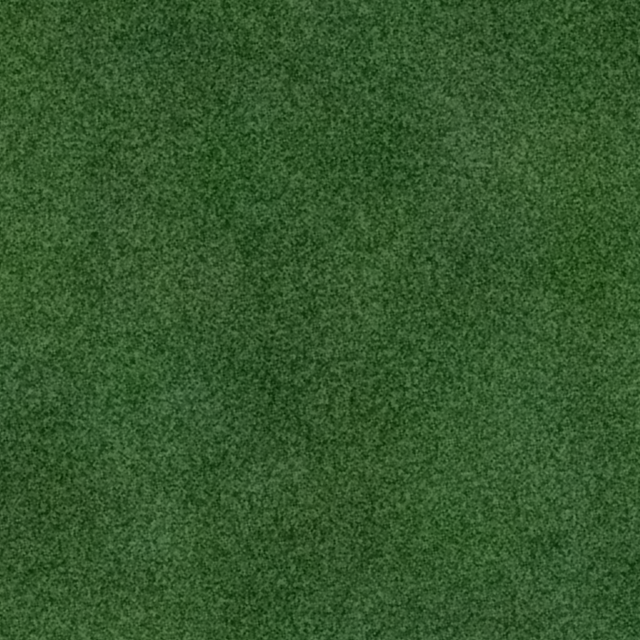
This texture is drawn by a three.js fragment shader. Its source:

```glsl
varying vec2 vUv;

const vec3 FELT_GREEN = vec3(0.203, 0.341, 0.171);
const vec3 LIGHT_STEP = vec3(1.0, 1.0, 0.95);
const vec3 GREY_TINT = vec3(0.02, -0.015, 0.04);
const vec3 OLIVE_TINT = vec3(0.03, 0.0, -0.015);

const float GRAIN_CELLS = 256.0;
const float FINE_GRAIN_RATIO = 1.25;
const float GRAIN_CONTRAST = 0.18;
const float BLOTCH_CELLS = 5.5;
const float BLOTCH_CONTRAST = 0.125;
const float TINT_CELLS = 5.5;
const float OCTAVE_GAIN = 0.6;
const int OCTAVES = 5;
const mat2 TURN = mat2(0.8, 0.6, -0.6, 0.8);

float hash(vec2 cell) {
  vec3 p = fract(cell.xyx * 0.1031);
  p += dot(p, p.yzx + 33.33);
  return fract((p.x + p.y) * p.z);
}

// Smooth value noise, centred on zero
float noise(vec2 p) {
  vec2 cell = floor(p);
  vec2 f = fract(p);
  f = f * f * (3.0 - 2.0 * f);
  float low = mix(hash(cell), hash(cell + vec2(1.0, 0.0)), f.x);
  float high = mix(hash(cell + vec2(0.0, 1.0)), hash(cell + 1.0), f.x);
  return mix(low, high, f.y) - 0.5;
}

// Cloudy noise, each octave turned to hide the lattice
float clouds(vec2 p) {
  float sum = 0.0;
  float weight = 1.0;
  float total = 0.0;
  for (int i = 0; i < OCTAVES; i++) {
    sum += weight * noise(p);
    total += weight;
    weight *= OCTAVE_GAIN;
    p = TURN * p * 2.03 + 17.3;
  }
  return sum / total;
}

// Two crossed layers of short felt fibres
float feltGrain(vec2 uv) {
  vec2 p = uv * GRAIN_CELLS;
  return noise(p + 11.25) + noise(TURN * p * FINE_GRAIN_RATIO + 301.0);
}

void main() {
  float light = GRAIN_CONTRAST * feltGrain(vUv)
              + BLOTCH_CONTRAST * clouds(vUv * BLOTCH_CELLS + 3.7);

  // Slow drifts of hue
  vec3 tint = GREY_TINT * clouds(vUv * TINT_CELLS + 41.0)
            + OLIVE_TINT * clouds(vUv * TINT_CELLS + 83.0);

  gl_FragColor = vec4(FELT_GREEN + LIGHT_STEP * light + tint, 1.0);
}
```
